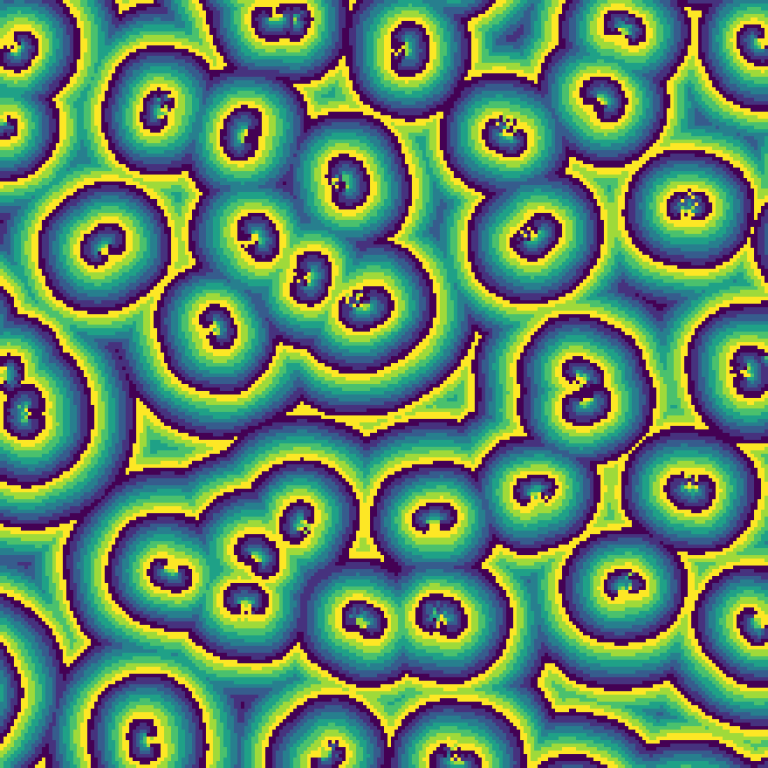
A Shadertoy shader for this pattern:

```glsl
const float CELLS = 220.0;          // automaton cells across the canvas
const float WAVELENGTH = 0.057;     // spacing of the wave fronts
const float FRONT_PHASE = 0.39;     // phase at which the cycle restarts
const float SEED_GRID = 8.0;        // seed slots across the canvas
const float SEED_CHANCE = 0.52;     // share of slots that hold a spiral pair
const float SEED_JITTER = 0.95;
const float PHASE_SPREAD = 0.22;    // timing differences between seeds
const float CORE_HALF_GAP = 0.009;  // half distance between paired spiral tips
const float WOBBLE_SCALE = 16.0;
const float WOBBLE_AMOUNT = 0.006;
const float SPECKLE_RADIUS = 0.022;
const float SPECKLE_AMOUNT = 1.1;
const float TAU = 6.2831853;

const int STATES = 8;
const vec3 STATE_COLORS[STATES] = vec3[STATES](
    vec3(0.267, 0.005, 0.329), vec3(0.275, 0.196, 0.496),
    vec3(0.212, 0.359, 0.552), vec3(0.153, 0.498, 0.557),
    vec3(0.122, 0.632, 0.531), vec3(0.290, 0.758, 0.427),
    vec3(0.622, 0.854, 0.226), vec3(0.993, 0.906, 0.144));

vec2 hash22(vec2 p) {
    vec3 q = fract(p.xyx * vec3(0.1031, 0.1030, 0.0973));
    q += dot(q, q.yzx + 33.33);
    return fract((q.xx + q.yz) * q.zy);
}

float gradientNoise(vec2 p) {
    vec2 i = floor(p), f = p - i;
    vec2 s = f * f * f * (f * (f * 6.0 - 15.0) + 10.0);
    vec2 e = vec2(0.0, 1.0);
    float a = dot(hash22(i) * 2.0 - 1.0, f);
    float b = dot(hash22(i + e.yx) * 2.0 - 1.0, f - e.yx);
    float c = dot(hash22(i + e.xy) * 2.0 - 1.0, f - e.xy);
    float d = dot(hash22(i + e.yy) * 2.0 - 1.0, f - e.yy);
    return mix(mix(a, b, s.x), mix(c, d, s.x), s.y);
}

// Phase of the wave leaving two counter-rotating spiral tips
float spiralPairPhase(vec2 q, vec2 axis) {
    vec2 tip = axis * CORE_HALF_GAP;
    vec2 a = q - tip, b = q + tip;
    float along = clamp(dot(q, axis), -CORE_HALF_GAP, CORE_HALF_GAP);
    float winding = atan(a.x * b.y - a.y * b.x, dot(a, b));
    return length(q - axis * along) / WAVELENGTH + winding / TAU;
}

vec3 cellColor(vec2 cell) {
    vec2 p = (cell + 0.5) / CELLS;
    vec2 wobble = vec2(gradientNoise(p * WOBBLE_SCALE + 7.3),
                       gradientNoise(p * WOBBLE_SCALE + 41.8));
    p += WOBBLE_AMOUNT * wobble;

    // The earliest wave wins, so fronts meet in sharp cusps
    float phase = 1e3, speckle = 0.0;
    vec2 slot = floor(p * SEED_GRID);
    for (int y = -2; y <= 2; y++)
    for (int x = -2; x <= 2; x++) {
        vec2 id = slot + vec2(x, y);
        vec2 traits = hash22(id + 61.0);
        if (traits.x > SEED_CHANCE) continue;
        vec2 jitter = (hash22(id + 19.0) - 0.5) * SEED_JITTER;
        vec2 q = p - (id + 0.5 + jitter) / SEED_GRID;
        vec2 timing = hash22(id + 137.0);
        float angle = TAU * traits.y;
        vec2 axis = vec2(cos(angle), sin(angle));
        phase = min(phase, spiralPairPhase(q, axis)
                           + PHASE_SPREAD * (timing.x - 0.5));

        // Disorder around the core, shifted to one side
        vec2 shift = (timing - 0.5) * SPECKLE_RADIUS;
        float reach = length(q - shift) / SPECKLE_RADIUS;
        speckle = max(speckle, timing.y * (1.0 - smoothstep(0.1, 1.0, reach)));
    }
    phase += SPECKLE_AMOUNT * speckle * gradientNoise(cell * 0.73 + 5.1);

    int state = int(fract(FRONT_PHASE - phase) * float(STATES));
    return STATE_COLORS[min(state, STATES - 1)];
}

void mainImage(out vec4 fragColor, in vec2 fragCoord) {
    // Blend neighbouring cells over the width of one pixel
    float pixel = CELLS / iResolution.y;
    vec2 grid = fragCoord * pixel - 0.5;
    vec2 cell = floor(grid);
    vec2 blend = clamp((grid - cell - 0.5) / pixel + 0.5, 0.0, 1.0);

    vec2 e = vec2(0.0, 1.0);
    vec3 lower = mix(cellColor(cell), cellColor(cell + e.yx), blend.x);
    vec3 upper = mix(cellColor(cell + e.xy), cellColor(cell + e.yy), blend.x);
    fragColor = vec4(mix(lower, upper, blend.y), 1.0);
}
```
